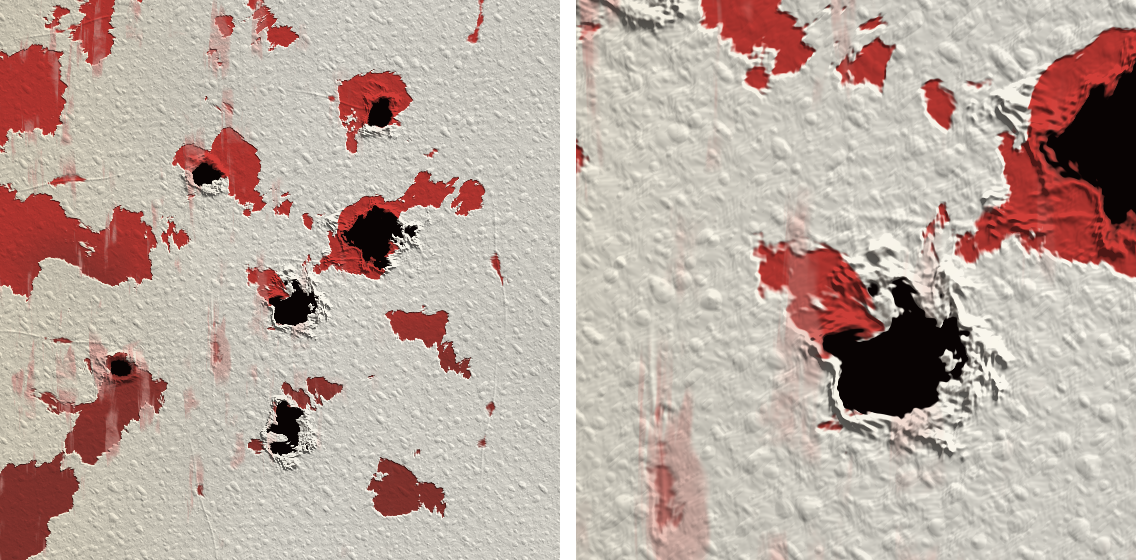
Left, the full canvas; right, a detail of the centre.
Give the GLSL for this texture, as a Shadertoy shader.

```glsl
// Weathered white plaster, peeled to red paint and pierced by ragged black holes.
#define PLASTER vec3(0.79, 0.78, 0.74)
#define SHADOW vec3(0.61, 0.57, 0.53)
#define RED vec3(0.67, 0.20, 0.18)
#define DARK_RED vec3(0.49, 0.19, 0.17)
#define PINK vec3(0.73, 0.52, 0.49)
#define VOID vec3(0.03, 0.01, 0.01)
#define LIGHT_DIR vec2(0.50, 0.86)
#define RELIEF 0.75
#define RAGGED 0.075
#define HOLES 6
#define PATCHES 11
#define SCRATCHES 10

vec2 hash2(vec2 p) {
    vec3 q = fract(p.xyx * vec3(0.1031, 0.1030, 0.0973));
    q += dot(q, q.yzx + 33.33);
    return fract((q.xx + q.yz) * q.zy);
}

// Evenly scattered points of a low-discrepancy sequence
vec2 scatter(int i) {
    return fract(float(i) * vec2(0.7549, 0.5698));
}

// Layered sines, each octave turned and bent by the sum so far
float layers(vec2 p, int octaves) {
    float sum = 0.0, amp = 0.5;
    for (int i = 0; i < octaves; i++) {
        float wave = sin(p.x + 1.3 * sin(p.y)) + sin(1.1 * p.y + 1.3 * sin(0.9 * p.x + 2.0));
        sum += 0.7 * amp * wave;
        p = mat2(1.5, 1.2, -1.2, 1.5) * p + sum + 1.7;
        amp *= 0.57;
    }
    return sum;
}

// Cellular droplets of mixed size
float bumps(vec2 p) {
    p += 0.25 * sin(p.yx * 2.3);
    vec2 cell = floor(p);
    float h = 0.0;
    for (int y = -1; y <= 1; y++)
    for (int x = -1; x <= 1; x++) {
        vec2 id = cell + vec2(x, y);
        vec2 rnd = hash2(id + 19.0);
        vec2 q = p - id - hash2(id);
        float radius = 0.1 + 0.5 * rnd.x * rnd.y;
        h = max(h, radius * (1.0 - dot(q, q) / (radius * radius)));
    }
    return h;
}

// x: height, y: peel field (red above zero), z: distance to a hole
vec3 surface(vec2 p) {
    float coarse = layers(p * 22.0, 7);
    float fine = layers(p * 70.0 + 5.0, 5);
    float peel = -1.0, hole = 1.0, ridge = 0.0;

    // Peeled patches, larger toward the left
    for (int i = 7; i < 7 + PATCHES; i++) {
        vec2 s = scatter(i);
        vec2 q = p - vec2(pow(s.x, 1.4), s.y);
        peel = max(peel, mix(0.088, 0.035, s.x) - length(q));
    }

    // Holes, each with bare red on its upper left side
    for (int i = 1; i <= HOLES; i++) {
        float k = float(i);
        float size = 0.026 + 0.014 * cos((k - 1.5) * 1.3);
        vec2 q = p - vec2(0.20, 0.12) - vec2(0.62, 0.80) * scatter(i);
        peel = max(peel, 1.4 * size - length(q - size * vec2(-0.4, 0.5)));
        q.x /= 1.0 + 0.35 * sin(2.0 * k);
        hole = min(hole, length(q) - size * (1.0 + 0.6 * fine));
    }
    peel += RAGGED * coarse;

    // Broken red scratches that run on as faint trowel ridges
    for (int i = 20; i < 20 + SCRATCHES; i++) {
        float k = float(i);
        float angle = 1.571 * mod(k, 2.0) + 0.25 * sin(5.0 * k);
        vec2 q = p - scatter(i);
        q = mat2(cos(angle), -sin(angle), sin(angle), cos(angle)) * q;
        q.y += 0.003 * sin(40.0 * q.x + k);
        float d = length(vec2(max(abs(q.x) - 0.035, 0.0), q.y));
        peel = max(peel, 0.001 - d + 0.010 * fine);
        ridge += exp(-q.y * q.y / 4e-6) * smoothstep(0.16, 0.04, abs(q.x));
    }

    // Grain, drips, paint thickness and curled lips
    float coat = smoothstep(0.004, -0.006, peel);
    float rough = 1.0 + 2.5 * exp(-max(hole, 0.0) / 0.035);
    float h = 0.16 * bumps(p * 65.0) / 65.0 + 0.13 * bumps(p * 150.0) / 150.0;
    h += 0.0004 * rough * layers(p * 190.0, 4);
    h *= mix(0.5, 1.0, coat);
    h += 0.0016 * coat + 0.0007 * ridge;
    float lip = (hole - 0.009) / 0.009;
    h += 0.007 * exp(-lip * lip) * (0.7 + 0.6 * fine);
    return vec3(h, peel, hole);
}

void mainImage(out vec4 fragColor, in vec2 fragCoord) {
    vec2 p = fragCoord / min(iResolution.x, iResolution.y);
    float stepSize = 0.002;
    vec3 s = surface(p);
    float toLight = surface(p + stepSize * LIGHT_DIR).x;
    float slope = clamp(RELIEF * (s.x - toLight) / stepSize, -0.55, 0.22);
    float tone = layers(p * 9.0 + 2.0, 4);

    // Plaster, warmer toward the left
    vec3 color = PLASTER * mix(vec3(0.98, 0.96, 0.92), vec3(1.0, 1.0, 1.01), smoothstep(0.0, 0.6, p.x));
    color *= 1.0 + 0.03 * tone;
    color = mix(color, SHADOW, 0.8 * smoothstep(0.03, 0.0, s.z) * smoothstep(0.0, -0.3, slope));

    // Bare red, darker toward the bottom and the torn rims
    vec3 red = mix(DARK_RED, RED, smoothstep(0.25, 0.65, p.y + 0.2 * tone));
    red = mix(red, DARK_RED * 0.8, smoothstep(0.008, 0.0, s.z));
    color = mix(color, red, smoothstep(-0.003, 0.003, s.y));

    // Vertical pink scrapes along the peeled edges
    float streak = smoothstep(0.15, 0.6, layers(p * vec2(90.0, 12.0) + 3.0, 5));
    streak *= smoothstep(0.055, 0.01, abs(s.y)) * smoothstep(0.8, 0.2, p.x);
    color = mix(color, PINK, 0.75 * streak);

    color *= 1.0 + slope;
    color = mix(color, VOID, smoothstep(0.0015, -0.0015, s.z));
    fragColor = vec4(color, 1.0);
}
```
